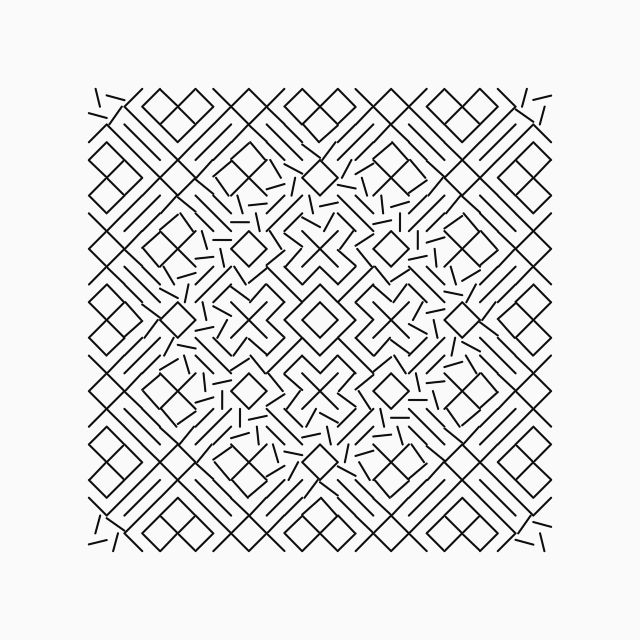
This pattern is drawn by a Shadertoy shader. Its source:

```glsl
// A 26 x 26 grid of strokes, one per cell, laid out in mirrored 4 x 4 tiles.
// Tile edges and tile corners turn a quarter round with distance from the
// centre; each stroke is a chord of its cell, drawn as a distance to a segment.

const float HALF_PI = 1.57079633;

// Smooth 0 to 1 step in radius
float sigmoid(float x) {
    return 1.0 / (1.0 + exp(-x));
}

// Direction of the stroke in a cell
float strokeAngle(vec2 cell) {
    // Fold the grid into one mirrored tile
    vec2 m = mod(cell, 8.0);
    vec2 mirrored = step(4.0, m);
    vec2 tile = mix(m, 7.0 - m, mirrored);

    vec2 onBorder = step(1.25, abs(tile - 1.5));
    float borders = onBorder.x + onBorder.y;
    float falling = borders > 0.5 ? 1.0 : 0.0;
    if (mirrored.x != mirrored.y) falling = 1.0 - falling;
    float angle = HALF_PI * (0.5 + falling);

    // Turn by radius: corners only far out, edges in a middle ring
    float radius = length(cell + 0.5);
    if (borders > 1.5) {
        angle += HALF_PI * sigmoid((radius - 17.35) / 0.52);
    } else if (borders > 0.5) {
        float spin = mod(tile.x + tile.y, 2.0) < 0.5 ? 1.0 : -1.0;
        angle += spin * HALF_PI * sigmoid((radius - 7.1) / 1.05);
    }
    return angle;
}

// Distance from p to the chord through the centre of a cell
float chordDistance(vec2 p, vec2 cell) {
    float angle = strokeAngle(cell);
    vec2 dir = vec2(cos(angle), sin(angle));
    float reach = 0.5 / max(abs(dir.x), abs(dir.y));
    vec2 q = p - cell - 0.5;
    return length(q - dir * clamp(dot(q, dir), -reach, reach));
}

void mainImage(out vec4 fragColor, in vec2 fragCoord) {
    // Canvas is 36 cells wide, origin at its centre
    float side = min(iResolution.x, iResolution.y);
    vec2 p = (fragCoord - 0.5 * iResolution.xy) / side * 36.0;
    float pixel = 36.0 / side;

    // Nearest stroke among this cell and its neighbours
    float dist = 1e3;
    for (int y = -1; y <= 1; y++) {
        for (int x = -1; x <= 1; x++) {
            vec2 cell = floor(p) + vec2(x, y);
            vec2 fromCentre = abs(cell + 0.5);
            if (max(fromCentre.x, fromCentre.y) < 13.0)
                dist = min(dist, chordDistance(p, cell));
        }
    }

    // Ink on paper
    float ink = 1.0 - smoothstep(-0.65 * pixel, 0.65 * pixel, dist - 0.058);
    vec3 color = mix(vec3(0.98), vec3(0.05), ink);
    fragColor = vec4(color, 1.0);
}
```
